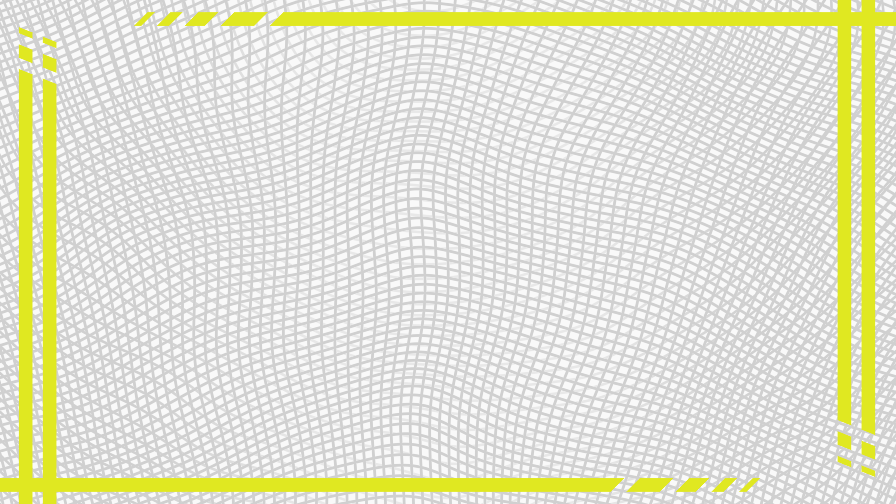
Give the GLSL for this background, as a Shadertoy shader.

```glsl
// Moire mesh of fine grey curved lines on off-white, framed by yellow bars
// that break into slanted dashes. Each line family is a warped phase field;
// the frame is one corner shape plus its half-turn copy. Canvas height = 9.

vec2 randomGradient(vec2 cell) {
    float angle = 6.2832 * fract(sin(dot(cell, vec2(127.1, 311.7))) * 43758.5);
    return vec2(cos(angle), sin(angle));
}

float gradientNoise(vec2 p) {
    vec2 i = floor(p), f = p - i;
    vec2 u = f * f * f * (f * (f * 6.0 - 15.0) + 10.0);
    vec2 e = vec2(1.0, 0.0);
    float low = mix(dot(randomGradient(i), f),
                    dot(randomGradient(i + e.xy), f - e.xy), u.x);
    float high = mix(dot(randomGradient(i + e.yx), f - e.yx),
                     dot(randomGradient(i + e.xx), f - e.xx), u.x);
    return mix(low, high, u.y);
}

// Coverage of evenly wide lines along the contours of a field
float contourLines(float field, float spacing, float halfWidth, float pixel) {
    float slope = length(vec2(dFdx(field), dFdy(field))) / pixel;
    float away = abs(fract(field / spacing) - 0.5) * spacing / max(slope, 0.3);
    return 1.0 - smoothstep(-0.6 * pixel, 0.6 * pixel, away - halfWidth);
}

// Signed distance to a solid run that begins with ever shorter dashes
float dashedRun(float s, float start, float dash, float shrink, float gap, int count) {
    float d = start - s;
    for (int i = 0; i < count; i++) {
        start -= gap + dash;
        d = min(d, abs(s - start - 0.5 * dash) - 0.5 * dash);
        dash *= shrink;
    }
    return d;
}

// Top bar and left pair of bars
float cornerBars(vec2 p) {
    float top = max(abs(p.y - 8.66) - 0.122,
                    dashedRun(p.x - p.y + 8.66, 4.94, 0.6, 0.6, 0.28, 4));
    float pair = abs(abs(p.x - 0.672) - 0.214) - 0.122;
    float left = max(pair,
                     dashedRun(9.0 - p.y - 0.4 * (p.x - 0.333), 1.23, 0.24, 0.45, 0.2, 2));
    return min(top, left);
}

void mainImage(out vec4 fragColor, in vec2 fragCoord) {
    float pixel = 9.0 / iResolution.y;
    vec2 p = fragCoord * pixel;
    float width = iResolution.x * pixel;

    // Gentle warp shared by the mesh
    float warpA = gradientNoise(p * 0.3 + 3.7);
    float warpB = gradientNoise(p * 0.28 + 11.2);

    // Steep fan, ridged shallow lines, and wide arcs from above
    float fan = p.x - 0.06 * (p.x - 6.0) * (p.y - 4.5) + 0.5 * warpA;
    float across = p.x - 7.5;
    float ridge = p.y + 0.28 * sqrt(across * across + 0.2)
                + 0.012 * across * across + 0.5 * warpB;
    float arcs = length(p - vec2(8.0, 10.5)) + 0.6 * (warpA - warpB);

    float mesh = max(contourLines(fan, 0.22, 0.025, pixel),
                     contourLines(ridge, 0.16, 0.025, pixel));
    float arcInk = mix(0.4, 1.0, smoothstep(2.0, 6.0, abs(p.x - 8.0)));
    float ink = max(mesh, arcInk * contourLines(arcs, 0.21, 0.023, pixel));
    vec3 color = mix(vec3(0.975), vec3(0.815), ink);

    // Yellow frame
    float bars = min(cornerBars(p), cornerBars(vec2(width - 0.035, 9.0) - p));
    float frame = 1.0 - smoothstep(-0.5 * pixel, 0.5 * pixel, bars);
    color = mix(color, vec3(0.88, 0.91, 0.13), frame);

    fragColor = vec4(color, 1.0);
}
```
